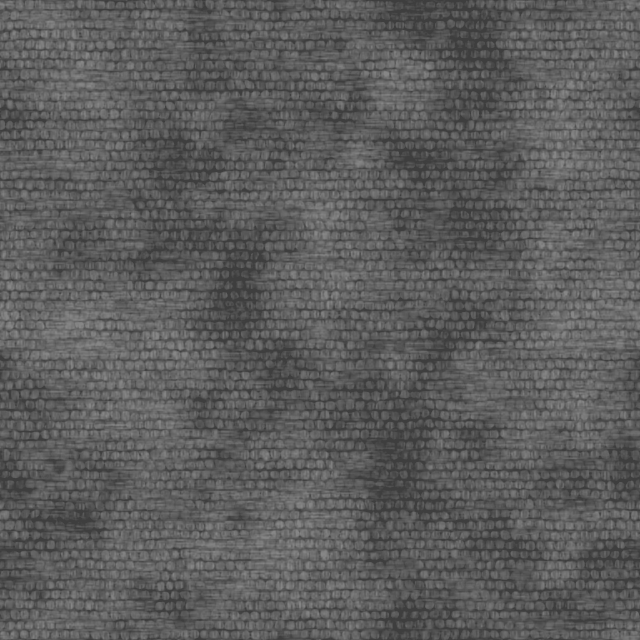
A Shadertoy shader for this texture:

```glsl
// Worn grey plain-woven cloth: staggered rounded stitches, fibres and speckled stains.

const vec2 STITCHES = vec2(64.0, 64.0);     // repeats across and down
const vec2 HALF_SIZE = vec2(0.50, 0.46);    // stitch half size, in cells
const float ROUNDING = 0.36;                // stitch corner radius, in cells
const float EDGE_SOFTNESS = 0.13;           // shading width at the stitch rim
const float WOBBLE = 0.0045;                // thread displacement, in canvas units
const float FIBRES = 6.0;                   // fibres per stitch
const float STAIN_SCALE = 8.0;              // stain cells across the canvas
const float BASE_TONE = 0.388;
const float GAP_DEPTH = 0.125;
const float FIBRE_DEPTH = 0.14;
const float GRAIN_DEPTH = 0.07;
const float CLOUD_DEPTH = 0.20;
const float STAIN_DEPTH = 0.05;
const vec3 DARKEST = vec3(0.245);
const vec3 LIGHTEST = vec3(0.525);

float hash(vec2 p) {
    vec3 q = fract(p.xyx * 0.1031);
    q += dot(q, q.yzx + 33.33);
    return fract((q.x + q.y) * q.z);
}

// Value noise that repeats after the given number of cells
float noise(vec2 p, vec2 period, float seed) {
    vec2 i = floor(p);
    vec2 f = p - i;
    f = f * f * (3.0 - 2.0 * f);
    vec2 a = mod(i, period) + seed;
    vec2 b = mod(i + 1.0, period) + seed;
    return mix(mix(hash(a), hash(vec2(b.x, a.y)), f.x),
               mix(hash(vec2(a.x, b.y)), hash(b), f.x), f.y);
}

float tiledNoise(vec2 uv, vec2 cells, float seed) {
    return noise(uv * cells, cells, seed);
}

float cloud(vec2 uv, float cells, float seed) {
    float sum = 0.0;
    float total = 0.0;
    float weight = 1.0;
    for (int i = 0; i < 5; i++) {
        sum += weight * tiledNoise(uv, vec2(cells), seed);
        total += weight;
        cells *= 2.0;
        weight *= 0.62;
        seed += 17.0;
    }
    return sum / total;
}

float roundedBox(vec2 p, vec2 halfSize, float radius) {
    vec2 d = abs(p) - halfSize + radius;
    return length(max(d, 0.0)) + min(max(d.x, d.y), 0.0) - radius;
}

void mainImage(out vec4 fragColor, in vec2 fragCoord) {
    vec2 uv = fragCoord / iResolution.xy;

    // Uneven threads
    vec2 bend = vec2(tiledNoise(uv, vec2(40.0, 64.0), 3.0),
                     tiledNoise(uv, vec2(24.0, 40.0), 51.0)) - 0.5;
    vec2 grid = (uv + WOBBLE * bend) * STITCHES;

    // Alternate rows shift by half a stitch
    float row = floor(grid.y);
    grid.x += 0.5 * mod(row, 2.0);
    vec2 cell = mod(floor(grid), STITCHES);
    vec2 p = fract(grid) - 0.5;

    // Rounded stitch, varied in size, with a ragged rim
    float variation = hash(cell + 7.0);
    float speckle = tiledNoise(uv, STITCHES * 3.0, 520.0) - 0.5;
    vec2 halfSize = HALF_SIZE - 0.08 * vec2(variation, hash(cell + 91.0));
    float dist = roundedBox(p, halfSize, ROUNDING) + 0.12 * speckle;
    float soft = max(EDGE_SOFTNESS, STITCHES.y / iResolution.y);
    float stitch = 1.0 - smoothstep(-soft, soft, dist);
    stitch *= 1.0 - 0.6 * dot(p, p);

    // Fibres run along each stitch, and sideways in gaps and frayed patches
    float upright = tiledNoise(uv, STITCHES * vec2(FIBRES, 1.5), 130.0);
    float sideways = tiledNoise(uv, STITCHES * vec2(1.0, FIBRES), 260.0);
    float fray = smoothstep(0.5, 0.8, tiledNoise(uv, vec2(22.0, 64.0), 310.0));
    float fibre = mix(sideways, upright, stitch * (1.0 - fray)) - 0.5;

    // Broad clouds and stains broken up by grain
    float shade = cloud(uv, STAIN_SCALE, 400.0);
    float grain = tiledNoise(uv, STITCHES * 5.0, 700.0) - 0.5;
    float stain = smoothstep(0.52, 0.68, 1.0 - shade + 0.2 * (speckle + grain));
    float band = tiledNoise(uv, vec2(5.0, 64.0), 610.0) - 0.5;

    float tone = BASE_TONE;
    tone += GAP_DEPTH * (1.0 - 0.5 * fray) * (stitch - 0.72);
    tone += FIBRE_DEPTH * fibre + GRAIN_DEPTH * (0.5 * speckle + grain);
    tone += 0.025 * (variation - 0.5) + 0.035 * band;
    tone += CLOUD_DEPTH * (shade - 0.5) - STAIN_DEPTH * stain;

    float level = (tone - DARKEST.r) / (LIGHTEST.r - DARKEST.r);
    fragColor = vec4(mix(DARKEST, LIGHTEST, clamp(level, 0.0, 1.0)), 1.0);
}
```
